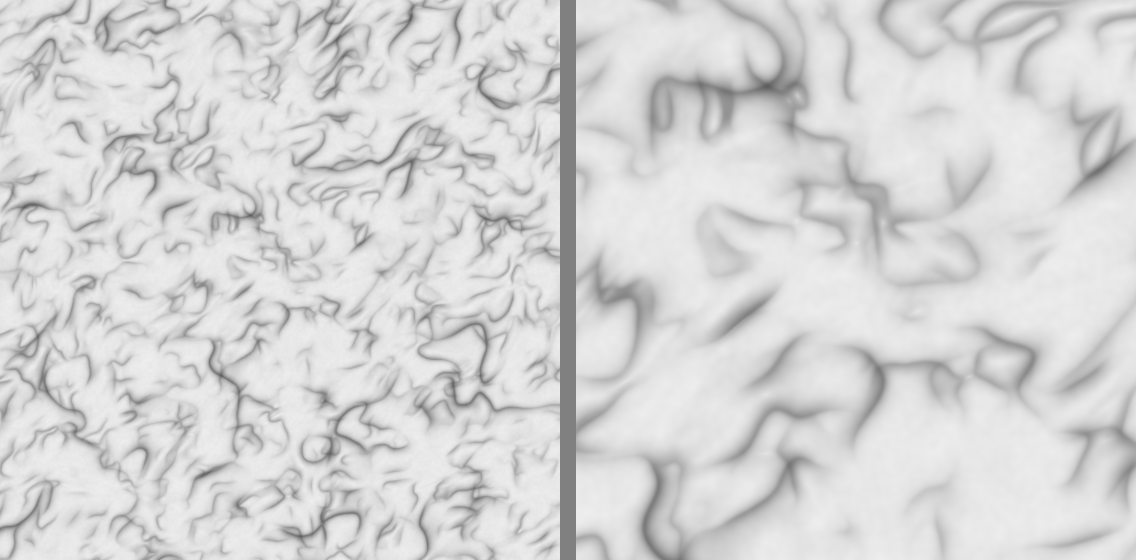
Left, the full canvas; right, a detail of the centre.
Give the GLSL for this texture, as a three.js fragment shader.

```glsl
// Pale wrinkled surface: soft rounded folds parted by short, tapering dark creases.
varying vec2 vUv;

#define FOLD_FREQ 10.5       // crease cells across the canvas, widest layer
#define LAYERS 3             // from deep long creases to faint short ones
#define CREASE_WIDTH 0.0029  // dark core
#define HALO_WIDTH 0.0074    // soft shading beside the core
#define CORE_DEPTH 0.40
#define HALO_DEPTH 0.19
#define WARP 0.036           // how strongly the folds meander
#define GRAIN 0.018          // fine mottling of the surface
#define SURFACE vec3(0.914)

const float TAU = 6.2831853;

float hash(vec2 cell) {
  vec3 h = fract(vec3(cell.xyx) * 0.1031);
  h += dot(h, h.yzx + 33.33);
  return fract((h.x + h.y) * h.z);
}

float cornerSlope(vec2 cell, vec2 offset) {
  float angle = TAU * hash(cell);
  return dot(vec2(cos(angle), sin(angle)), offset);
}

// Gradient noise, about -0.7 to 0.7
float noise(vec2 p) {
  vec2 i = floor(p), f = p - i;
  vec2 u = f * f * f * (f * (f * 6.0 - 15.0) + 10.0);
  vec2 e = vec2(1.0, 0.0);
  float low = mix(cornerSlope(i, f), cornerSlope(i + e, f - e), u.x);
  float high = mix(cornerSlope(i + e.yx, f - e.yx), cornerSlope(i + 1.0, f - 1.0), u.x);
  return mix(low, high, u.y);
}

vec2 noise2(vec2 p) {
  return vec2(noise(p + 17.3), noise(p + 71.9));
}

// Meandering coordinates, stretched along a rising diagonal
vec2 foldSpace(vec2 p) {
  p += WARP * noise2(p * 6.0);
  p += 0.35 * WARP * noise2(p * 17.0 + 40.0);
  vec2 along = vec2(0.77, 0.64);
  vec2 across = vec2(-along.y, along.x);
  return vec2(0.82 * dot(p, along), 1.18 * dot(p, across)) + 5.0;
}

// Creases lie where this field crosses zero
float foldField(vec2 q, float freq) {
  return noise(q * freq) + 0.3 * noise(q * freq * 1.9 + 9.0);
}

void main() {
  vec2 p = vUv;
  float stepSize = 0.0008;
  vec2 q = foldSpace(p);
  vec2 qRight = foldSpace(p + vec2(stepSize, 0.0));
  vec2 qUp = foldSpace(p + vec2(0.0, stepSize));

  float light = 1.0;
  float freq = FOLD_FREQ;
  float strength = 1.0;
  float width = 1.0;
  for (int i = 0; i < LAYERS; i++) {
    vec2 shift = vec2(13.7, 29.1) * float(i);

    // Signed distance to the crease, from the field and its slope
    float field = foldField(q + shift, freq);
    vec2 slope = vec2(foldField(qRight + shift, freq), foldField(qUp + shift, freq)) - field;
    float dist = field / (length(slope) / stepSize + 0.2 * freq);

    // One flank is steeper, as where a fold leans over its neighbour
    float spread = width * mix(0.75, 1.3, smoothstep(-0.002, 0.002, dist));
    float d = sqrt(dist * dist + 0.0000005);

    // Creases fade in and out along their length
    float presence = smoothstep(-0.2, 0.36, noise(p * freq * 0.85 + shift + 3.0));
    float core = CORE_DEPTH * presence * exp(-d / (CREASE_WIDTH * spread));
    float halo = HALO_DEPTH * exp(-d / (HALO_WIDTH * spread));
    light *= 1.0 - strength * presence * (core + halo);

    freq *= 1.45;
    strength *= 0.76;
    width *= 0.88;
  }

  // Overlapping creases never sink to black
  light = max(light, 0.0) + 0.25 * pow(1.0 - light, 3.0);

  // Gentle swelling and fine mottling
  float swell = 0.016 * noise(q * 30.0 + 50.0);
  float mottle = GRAIN * (noise(q * 75.0) + 0.8 * noise(p * 170.0));
  gl_FragColor = vec4(SURFACE * light + swell + mottle, 1.0);
}
```
